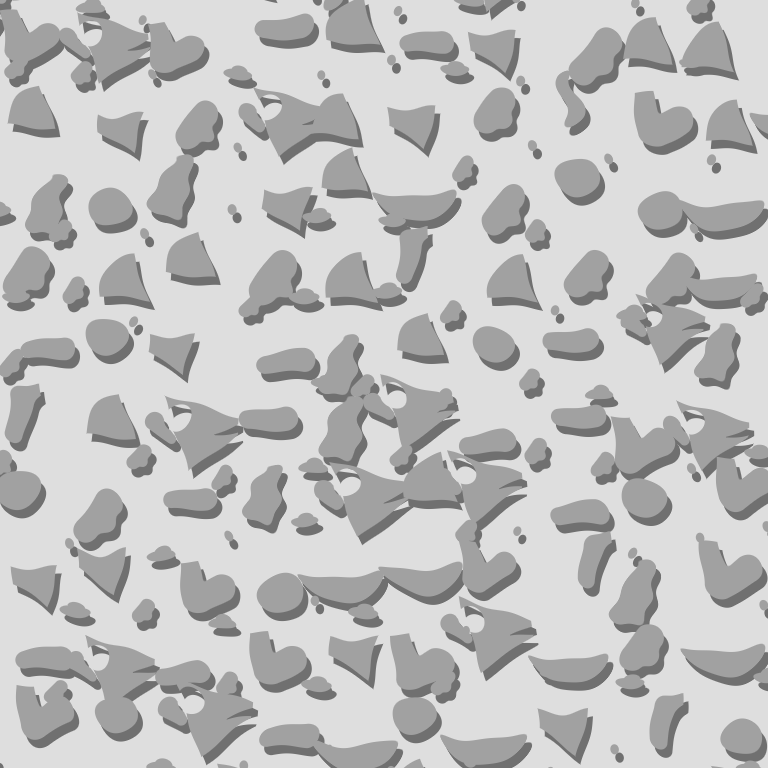
This pattern is drawn by a Shadertoy shader. Its source:

```glsl
// Flat grey stone chips scattered on a pale ground, each with a hard drop shadow.
// A jittered grid picks one of eleven chip outlines per cell; a second grid, shifted
// by half a cell, adds crumbs. The shadow is the same field sampled at an offset.

#define CELLS 10.0
#define CHIP_UNIT 0.056
#define JITTER 0.55
#define WOBBLE 0.035
#define SHADOW_OFFSET vec2(0.0065, -0.0108)
#define GROUND_COLOR vec3(0.87)
#define CHIP_COLOR vec3(0.63)
#define SHADOW_COLOR vec3(0.44)

float hash(vec2 p) {
    return fract(sin(dot(p, vec2(127.1, 311.7))) * 43758.5453);
}

// Distance primitives
float ellipse(vec2 p, vec2 r) {
    float k0 = length(p / r), k1 = length(p / (r * r));
    return (k0 - 1.0) * (k0 + 0.001) / (k1 + 0.001);
}

float taper(vec2 p, vec2 a, vec2 b, float ra, float rb) {
    vec2 pa = p - a, ba = b - a;
    float h = clamp(dot(pa, ba) / dot(ba, ba), 0.0, 1.0);
    return length(pa - ba * h) - mix(ra, rb, h);
}

float smoothUnion(float a, float b, float k) {
    float h = max(k - abs(a - b), 0.0) / k;
    return min(a, b) - h * h * k * 0.25;
}

float plane(vec2 p, vec2 n, float c) {
    return dot(p, normalize(n)) - c;
}

// Chip outlines, about one unit in half-width
float crescent(vec2 p) {
    p.y -= 0.4 * p.x * p.x - 0.2;
    return ellipse(p, vec2(0.95, 0.28 + 0.07 * clamp(p.x, -1.0, 1.0)));
}

float boot(vec2 p) {
    float leg = taper(p, vec2(-0.4, 0.6), vec2(-0.2, -0.3), 0.2, 0.32);
    float foot = taper(p, vec2(-0.1, -0.35), vec2(0.45, 0.0), 0.28, 0.32);
    return max(smoothUnion(leg, foot, 0.1), p.y - 0.6);
}

float tooth(vec2 p) {
    float sides = max(plane(p, vec2(0.97, -0.24), 0.42), plane(p, vec2(-0.55, -0.83), 0.31));
    float top = 0.9 * (p.y - 0.37 - 0.09 * sin(5.0 * p.x - 1.0));
    return max(max(sides, top), -p.x - 0.55);
}

float lump(vec2 p) {
    float body = taper(p, vec2(0.2, 0.3), vec2(-0.25, -0.25), 0.33, 0.32);
    return smoothUnion(body, length(p - vec2(0.2, -0.2)) - 0.2, 0.15);
}

float wedge(vec2 p) {
    float d = max(length(p - vec2(0.35, -0.35)) - 0.95, plane(p, vec2(0.95, 0.32), 0.38));
    return max(d, plane(p, vec2(-0.1, -1.0), 0.44));
}

float worm(vec2 p) {
    p.x += 0.15 * sin(4.5 * p.y);
    return taper(p, vec2(0.0, 0.52), vec2(0.0, -0.45), 0.14, 0.21);
}

float shard(vec2 p) {
    float body = max(plane(p, vec2(0.29, 0.957), 0.63), plane(p, vec2(0.59, -0.81), 0.52));
    body = max(body, max(p.x - 0.92, plane(p, vec2(-0.95, -0.31), 0.46)));
    body = max(body, -taper(p, vec2(1.0, 0.18), vec2(0.4, 0.0), 0.1, 0.01));
    float wing = taper(p, vec2(-0.95, 0.28), vec2(-0.6, -0.05), 0.22, 0.12);
    return max(min(body, wing), 0.3 - length(p - vec2(-0.45, 0.4)));
}

float cluster(vec2 p) {
    p += 0.06 * sin(9.0 * p.yx);
    return taper(p, vec2(0.2, 0.55), vec2(-0.12, -0.35), 0.2, 0.42);
}

float hook(vec2 p) {
    float arm = taper(p, vec2(0.32, 0.52), vec2(-0.05, 0.4), 0.14, 0.22);
    float stem = taper(p, vec2(-0.05, 0.35), vec2(-0.2, -0.45), 0.26, 0.2);
    return smoothUnion(max(arm, p.x - 0.36), stem, 0.08);
}

float chip(vec2 p, float pick) {
    int kind = int(pick * 11.0);
    if (kind == 0) return crescent(p);
    if (kind == 1) return boot(p);
    if (kind == 2) return tooth(p);
    if (kind == 3) return lump(p);
    if (kind == 4) return wedge(p);
    if (kind == 5) return worm(p);
    if (kind == 6) return taper(p, vec2(-0.42, -0.05), vec2(0.42, 0.02), 0.2, 0.27);
    if (kind == 7) return shard(p);
    if (kind == 8) return cluster(p);
    if (kind == 9) return hook(p);
    return ellipse(p, vec2(0.52, 0.44));
}

// Small pieces: tiny pebbles, low caps, half-size lumps, or nothing
float crumb(vec2 p, float pick) {
    if (pick < 0.35) return ellipse(p, vec2(0.1, 0.12));
    if (pick < 0.55) return min(ellipse(p, vec2(0.34, 0.13)), ellipse(p - vec2(0.04, 0.07), vec2(0.2, 0.15)));
    if (pick < 0.75) return 0.48 * lump(p / 0.48);
    return 1.0;
}

// Nearest piece of one grid layer, in canvas units
float scatter(vec2 p, float seed, bool crumbs) {
    vec2 home = floor(p * CELLS);
    float d = 1.0;
    for (int y = -1; y <= 1; y++)
    for (int x = -1; x <= 1; x++) {
        vec2 cell = home + vec2(x, y), key = cell + seed;
        vec2 shift = vec2(hash(key), hash(key + 17.3)) - 0.5;
        float size = CHIP_UNIT * mix(0.93, 1.07, hash(key + 41.9));
        vec2 q = (p - (cell + 0.5 + JITTER * shift) / CELLS) / size;
        q += WOBBLE * sin(5.0 * q.yx + 6.28 * shift);
        float pick = hash(key + 73.1);
        d = min(d, size * (crumbs ? crumb(q, pick) : chip(q, pick)));
    }
    return d;
}

float pieces(vec2 p) {
    return min(scatter(p, 3.7, false), scatter(p + 0.5 / CELLS, 58.2, true));
}

void mainImage(out vec4 fragColor, in vec2 fragCoord) {
    float pixel = 1.0 / min(iResolution.x, iResolution.y);
    vec2 p = fragCoord * pixel;
    float shadow = clamp(0.5 - pieces(p - SHADOW_OFFSET) / pixel, 0.0, 1.0);
    float stone = clamp(0.5 - pieces(p) / pixel, 0.0, 1.0);
    vec3 color = mix(GROUND_COLOR, SHADOW_COLOR, shadow);
    fragColor = vec4(mix(color, CHIP_COLOR, stone), 1.0);
}
```
